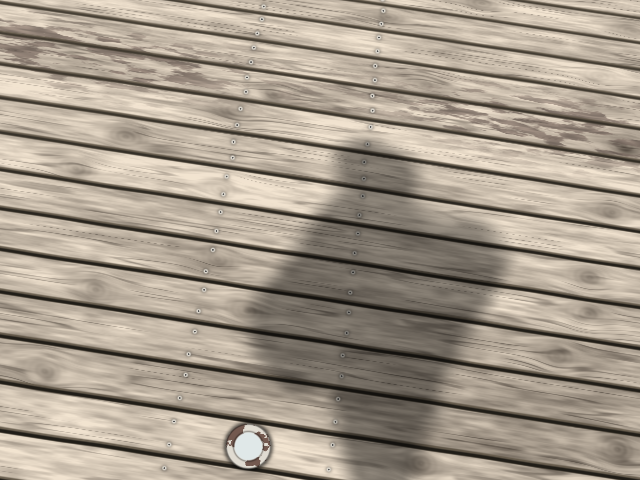
A WebGL 2 fragment shader for this texture:

```glsl
#version 300 es
precision highp float;
// Weathered sloping deck boards with screws, a soft cast shadow and a round floor lamp.
uniform vec2 u_resolution;
out vec4 outColor;

#define ROW_START 0.0677
#define ROW_STEP 0.0637
#define ROW_GROWTH 0.00191
#define SHADOW_LEVEL 0.585
#define PENUMBRA 0.032
#define KNOT_CELL 0.36
#define SCREW_RADIUS 0.0046
#define LAMP_CENTER vec2(0.5175, 0.93)
#define LAMP_RADIUS 0.047

const vec3 PALE_WOOD = vec3(0.93, 0.875, 0.80);
const vec3 DARK_WOOD = vec3(0.31, 0.275, 0.24);
const vec3 OLD_STAIN = vec3(0.47, 0.41, 0.375);
const vec3 GAP_BLACK = vec3(0.11, 0.10, 0.08);
const vec3 GAP_BROWN = vec3(0.37, 0.33, 0.27);

// Brightness of each board, far to near
const float BOARD_TONE[18] = float[](1.0, 0.95, 0.98, 0.93, 0.98, 0.97,
  0.90, 1.07, 0.96, 1.09, 0.94, 0.94, 0.95, 0.84, 0.78, 1.01, 1.0, 1.0);

float hash(vec2 p) {
  vec3 h = fract(p.xyx * 0.1031);
  h += dot(h, h.yzx + 33.33);
  return fract((h.x + h.y) * h.z);
}

float noise(vec2 p) {
  vec2 i = floor(p), w = fract(p);
  w = w * w * (3.0 - 2.0 * w);
  return mix(mix(hash(i), hash(i + vec2(1, 0)), w.x),
             mix(hash(i + vec2(0, 1)), hash(i + vec2(1, 1)), w.x), w.y);
}

float fbm(vec2 p) {
  float sum = 0.0, amp = 0.53;
  for (int i = 0; i < 4; i++, amp *= 0.5) {
    sum += amp * noise(p);
    p = p * 2.03 + 17.1;
  }
  return sum;
}

// Soft step, bell curve and a capsule tapering from ra to rb
float rise(float e, float w, float x) { return smoothstep(e - w, e + w, x); }
float bell(float x) { return exp(-x * x); }
float taper(vec2 p, vec2 a, float ra, vec2 b, float rb) {
  vec2 ab = b - a;
  float h = clamp(dot(p - a, ab) / dot(ab, ab), 0.0, 1.0);
  return length(p - a - ab * h) - mix(ra, rb, h);
}

float smoothMin(float a, float b, float k) {
  float h = max(k - abs(a - b), 0.0) / k;
  return min(a, b) - h * h * k * 0.25;
}

float shadowDistance(vec2 p) {
  float head = taper(p, vec2(0.76, 0.345), 0.056, vec2(0.805, 0.385), 0.076);
  float leftSide = taper(p, vec2(0.764, 0.503), 0.125, vec2(0.668, 0.68), 0.137);
  float rightSide = taper(p, vec2(0.955, 0.55), 0.094, vec2(0.816, 0.747), 0.108);
  float legs = taper(p, vec2(0.79, 0.78), 0.113, vec2(0.8, 1.02), 0.066);
  return smoothMin(smoothMin(head, min(leftSide, legs), 0.04), rightSide, 0.09);
}

void main() {
  float px = 1.0 / u_resolution.y;
  vec2 q = gl_FragCoord.xy * px;
  q.y = 1.0 - q.y; // measured down from the far edge

  // Board coordinate: rows grow toward the viewer
  float slope = mix(0.146, 0.155, smoothstep(0.0, 0.5, q.y));
  float v = q.y - slope * q.x - ROW_START;
  float n = (sqrt(ROW_STEP * ROW_STEP + 4.0 * ROW_GROWTH * v) - ROW_STEP) / (2.0 * ROW_GROWTH);
  float rowHeight = ROW_STEP + 2.0 * ROW_GROWTH * n;
  float row = floor(n), f = n - row, aa = px / rowHeight;

  // Knots bend the grain and leave uneven smudges
  float grainY = n, knots = 0.0;
  for (int i = -1; i <= 1; i++) {
    vec2 id = vec2(floor(q.x / KNOT_CELL) + float(i), row + 40.0);
    vec2 center = vec2((id.x + 0.2 + 0.6 * hash(id)) * KNOT_CELL, 0.3 + 0.4 * hash(id + 51.7));
    float present = step(0.5, hash(id + 93.1));
    vec2 d = (vec2(q.x, f) - center) / vec2(0.042, 0.34);
    float r2 = dot(d, d);
    grainY -= present * d.y * 0.25 * exp(-r2 * 0.6);
    knots += present * exp(-r2 * 1.4) * (0.9 + 0.1 * sin(sqrt(r2) * 19.0));
  }
  knots *= 0.25 + 1.3 * noise(vec2(q.x * 30.0, n * 4.0 + 15.0));

  // Wood: blotches, streaks and thin cracks
  float seed = row * 13.7;
  float blotch = fbm(vec2(q.x * 6.0 + seed, n * 1.7 + 9.0));
  float streak = fbm(vec2(q.x * 8.0 + seed, grainY * 10.0 + 30.0));
  float fine = noise(vec2(q.x * 32.0 + seed, grainY * 19.0 + 80.0));
  float ridge = abs(noise(vec2(q.x * 3.6 + seed, grainY * 9.0 + 50.0)) - 0.5);
  float crack = (1.0 - smoothstep(0.01, 0.1, ridge)) * rise(0.5, 0.12, noise(vec2(q.x * 9.0, n * 4.0 + 70.0)));
  float light = 0.86 * BOARD_TONE[clamp(int(row) + 6, 0, 17)] + 0.48 * (blotch - 0.5);
  light += 0.42 * (streak - 0.5) + 0.22 * (fine - 0.5) - 0.3 * knots - 0.27 * crack;
  light -= 0.17 * bell(length(q - vec2(1.17, 0.82)) * 4.7);
  vec3 color = mix(DARK_WOOD, PALE_WOOD, clamp(light, 0.0, 1.03));

  // Flaking old stain on the far boards
  float ends = 1.0 - rise(0.4, 0.2, q.x) + smoothstep(0.75, 1.1, q.x);
  float zone = bell((n - 0.3) / 0.9) * (0.3 + 0.7 * ends);
  float flakes = fbm(vec2(q.x * 20.0 + seed, n * 7.0 + 20.0));
  float peel = rise(0.62, 0.08, flakes + 0.12 * zone) * min(zone * 1.5, 1.0);
  color = mix(color, OLD_STAIN * (0.8 + 0.4 * fine), 0.75 * peel);

  // Gaps: board side above, darkness below
  float edge = floor(n + 0.5);
  float gap = n - edge + 0.018 * (noise(vec2(q.x * 9.0, edge * 5.0 + 60.0)) - 0.5);
  float side = rise(-0.075, aa, gap) * (1.0 - rise(0.05, aa, gap));
  float deep = rise(-0.028, aa, gap) * (1.0 - rise(0.045, aa, gap));
  color *= 1.0 - 0.14 * exp(-abs(gap) * 14.0);
  color = mix(color, GAP_BROWN, side * 0.88);
  color = mix(color, GAP_BLACK, deep * mix(0.45, 0.95, smoothstep(0.0, 0.65, q.y)));

  // Two screws per board along two leaning joists
  for (int i = 0; i < 4; i++) {
    vec2 joist = i < 2 ? vec2(0.552, 0.213) : vec2(0.8, 0.115);
    float jitter = hash(vec2(row + 20.0, float(i) * 7.0)) - 0.5;
    float across = q.x - joist.x + joist.y * q.y + 0.006 * jitter;
    float dy = (f - 0.24 - 0.5 * float(i & 1) - 0.06 * jitter) * rowHeight + slope * across;
    float r = length(vec2(across - joist.y * dy, dy));
    color *= 1.0 - 0.4 * bell(r / 0.0065);
    vec3 metal = mix(vec3(0.32), vec3(0.86, 0.84, 0.8), smoothstep(0.001, 0.0025, r));
    color = mix(metal, color, rise(SCREW_RADIUS, px, r));
  }

  // Cast shadow with a soft, uneven edge
  float shade = shadowDistance(q) + 0.024 * (noise(q * 15.0) - 0.5);
  color *= mix(SHADOW_LEVEL, 1.0, rise(0.0, PENUMBRA, shade));

  // Lamp: worn painted rim around a frosted disc
  vec2 lp = q - LAMP_CENTER;
  float lr = length(lp);
  color *= 1.0 - 0.5 * bell(max(lr - LAMP_RADIUS, 0.0) / 0.006);
  float wear = fbm(lp * 60.0 + 13.0) + dot(lp, vec2(1.7, -1.3));
  vec3 rim = mix(vec3(0.88, 0.86, 0.82), vec3(0.45, 0.35, 0.31), rise(0.56, 0.03, wear));
  rim *= 1.0 - 0.5 * smoothstep(0.043, LAMP_RADIUS, lr) - 0.3 * bell((lr - 0.031) / 0.002);
  vec3 lamp = mix(vec3(0.88, 0.91, 0.91), rim, rise(0.029, px, lr));
  outColor = vec4(mix(lamp, color, rise(LAMP_RADIUS, px, lr)), 1.0);
}
```
